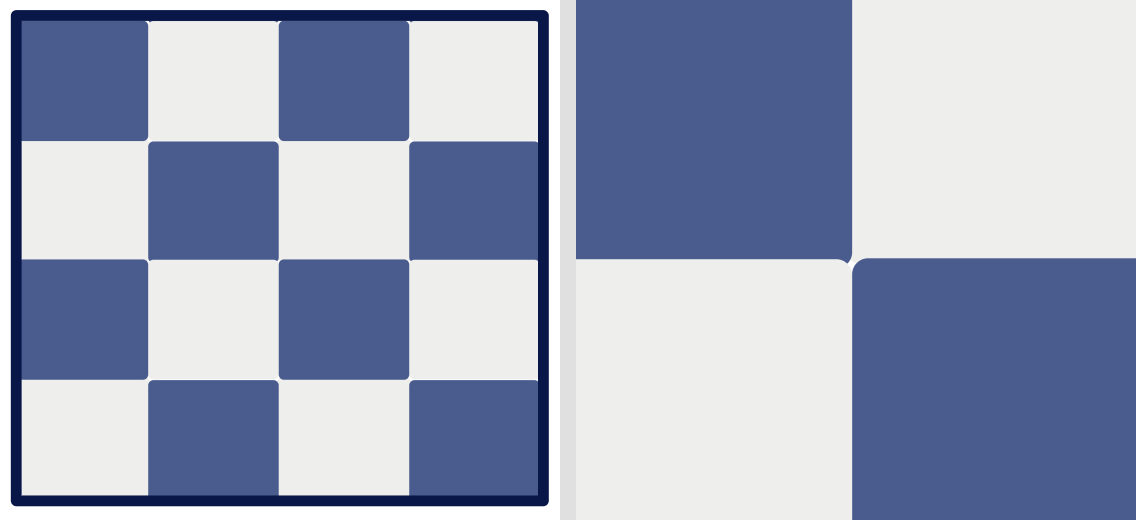
Left, the full canvas; right, a detail of the centre.
Give the GLSL for this pattern, as a Shadertoy shader.

```glsl
// Blue and off-white checkerboard of four by four soft-cornered tiles in a navy frame.

// Lengths are fractions of the canvas height, measured from the top left.
#define PITCH        vec2(0.2510, 0.2295)
#define FIRST_TILE   vec2(0.1595, 0.1556)
#define TILE_HALF    vec2(0.1255, 0.1157)
#define TILE_RADIUS  0.0102
#define FRAME_CENTER vec2(0.5381, 0.4965)
#define FRAME_HALF   vec2(0.5173, 0.4771)
#define FRAME_WIDTH  0.0208
#define FRAME_RADIUS 0.0110
#define PAPER        vec3(1.0)
#define LIGHT        vec3(0.934, 0.934, 0.926)
#define BLUE         vec3(0.290, 0.362, 0.558)
#define NAVY         vec3(0.033, 0.090, 0.282)

float roundedBox(vec2 p, vec2 halfSize, float radius) {
    vec2 d = abs(p) - halfSize + radius;
    return length(max(d, 0.0)) + min(max(d.x, d.y), 0.0) - radius;
}

// Antialiased fill of a signed distance, one pixel wide
float coverage(float dist) {
    return clamp(0.5 - dist * iResolution.y, 0.0, 1.0);
}

// Tiles on every second column and row; start picks the first of them
float tiles(vec2 p, vec2 start, vec2 halfSize) {
    vec2 local = p - FIRST_TILE - start * PITCH;
    local = mod(local + PITCH, 2.0 * PITCH) - PITCH;
    return coverage(roundedBox(local, halfSize, TILE_RADIUS));
}

void mainImage(out vec4 fragColor, in vec2 fragCoord) {
    vec2 p = vec2(fragCoord.x, iResolution.y - fragCoord.y) / iResolution.y;

    // Four overlapping layers; lower blue tiles peek out below their neighbours
    vec2 peek = vec2(0.0, 0.0035);
    vec3 board = PAPER;
    board = mix(board, LIGHT, tiles(p, vec2(0, 1), TILE_HALF + vec2(0.0042, 0.0019)));
    board = mix(board, BLUE, tiles(p - peek, vec2(1, 1), TILE_HALF + vec2(0.0, 0.0009)));
    board = mix(board, LIGHT, tiles(p, vec2(1, 0), TILE_HALF - vec2(0.0, 0.0006)));
    board = mix(board, BLUE, tiles(p, vec2(0, 0), TILE_HALF));

    // Frame: rounded outside, square inside
    vec2 framePos = p - FRAME_CENTER;
    float outer = coverage(roundedBox(framePos, FRAME_HALF, FRAME_RADIUS));
    float inner = coverage(roundedBox(framePos, FRAME_HALF - FRAME_WIDTH, 0.0));
    vec3 color = mix(PAPER, NAVY, outer);
    color = mix(color, board, inner);

    fragColor = vec4(color, 1.0);
}
```
